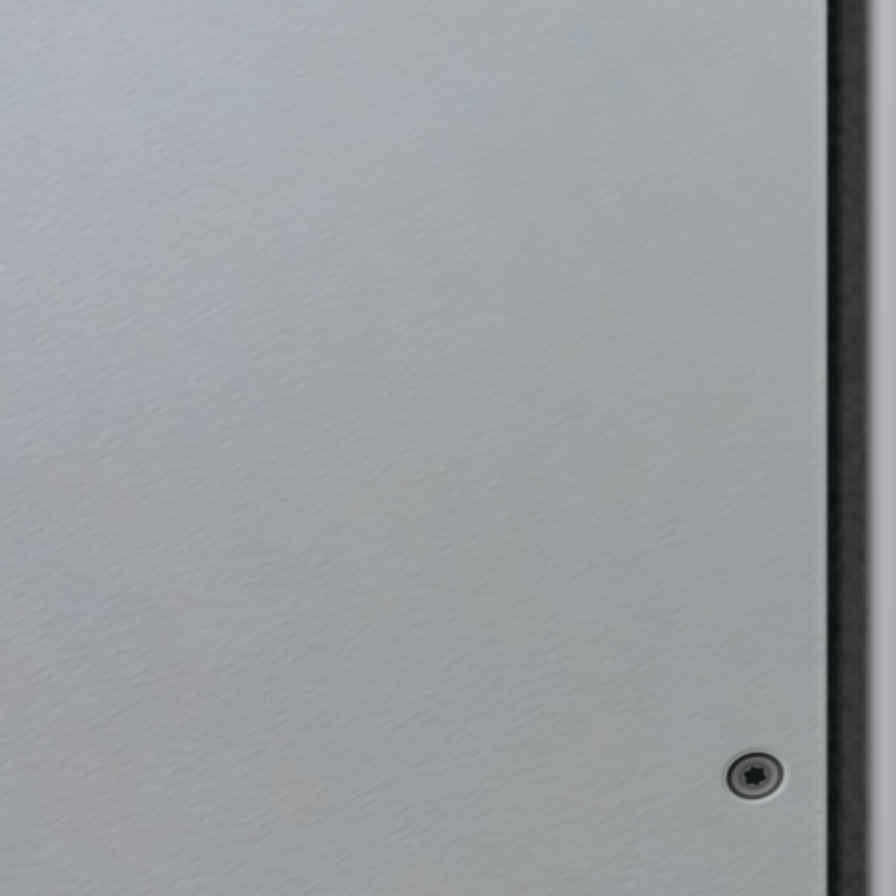
Write a WebGL 2 fragment shader that draws this texture.

```glsl
#version 300 es
precision highp float;
// Brushed grey metal panel with a recessed screw, a dark gap and a pale rail at the right.

uniform vec2 u_resolution;
out vec4 outColor;

// Layout, in canvas units
const float PANEL_EDGE = 0.9225;
const float GAP_CORE = 0.934;
const float RAIL_EDGE = 0.971;
const vec2 SCREW_POS = vec2(0.8425, 0.1340);
const vec2 SCREW_RADII = vec2(0.0335, 0.0270);
const float SCREW_TILT = 0.25;

// Grain
const float GRAIN_TILT = 0.52;
const vec2 GRAIN_SCALE = vec2(75.0, 190.0);
const float GRAIN_DEPTH = 0.036;
const float MOTTLE_DEPTH = 0.018;
const float TINT_DEPTH = 0.016;

// Colours
const vec3 PANEL_TOP_LEFT = vec3(0.685, 0.705, 0.740);
const vec3 PANEL_TOP_RIGHT = vec3(0.640, 0.665, 0.680);
const vec3 PANEL_LOW_LEFT = vec3(0.610, 0.620, 0.637);
const vec3 PANEL_LOW_RIGHT = vec3(0.592, 0.608, 0.612);
const vec3 GAP_BLACK = vec3(0.070, 0.085, 0.090);
const vec3 GAP_GREY = vec3(0.215, 0.210, 0.215);
const vec3 RAIL_SHADE = vec3(0.590, 0.585, 0.600);
const vec3 RAIL_LIGHT = vec3(0.725, 0.720, 0.740);
const vec3 SCREW_DARK = vec3(0.200, 0.210, 0.205);
const vec3 SCREW_MID = vec3(0.430, 0.440, 0.435);
const vec3 SOCKET = vec3(0.080, 0.090, 0.090);

mat2 rotation(float a) {
    float c = cos(a), s = sin(a);
    return mat2(c, -s, s, c);
}

// Integer hash to 0..1
float hash(ivec2 cell) {
    uvec2 q = uvec2(cell) * uvec2(1597u, 3571u);
    uint n = (q.x ^ (q.y << 8)) + 7919u;
    n = (n ^ (n >> 15)) * 73471u;
    n = (n ^ (n >> 13)) * 92821u;
    n ^= n >> 16;
    return float(n & 65535u) / 65535.0;
}

float noise(vec2 p) {
    vec2 f = fract(p);
    ivec2 i = ivec2(floor(p));
    f = f * f * (3.0 - 2.0 * f);
    float low = mix(hash(i), hash(i + ivec2(1, 0)), f.x);
    float high = mix(hash(i + ivec2(0, 1)), hash(i + ivec2(1, 1)), f.x);
    return mix(low, high, f.y);
}

float fbm(vec2 p) {
    float sum = 0.0, weight = 0.5;
    for (int i = 0; i < 4; i++) {
        sum += weight * (noise(p) - 0.5);
        p = rotation(0.6) * p * 2.03 + 17.3;
        weight *= 0.55;
    }
    return sum;
}

// Slanted streaks lit from above, with a few bright nicks
float grain(vec2 uv) {
    vec2 p = rotation(GRAIN_TILT) * uv * GRAIN_SCALE;
    float relief = noise(p) - noise(p + vec2(0.15, 0.7));
    float fine = noise(p * 1.9 + 31.0) - 0.5;
    float nick = smoothstep(0.88, 1.0, noise(p * 0.8 + 57.0));
    return relief * 0.65 + fine * 0.35 + nick * 0.5;
}

vec3 panel(vec2 uv) {
    float across = smoothstep(0.0, 0.75, uv.x);
    float up = smoothstep(0.15, 1.1, uv.y);
    vec3 col = mix(mix(PANEL_LOW_LEFT, PANEL_LOW_RIGHT, across),
                   mix(PANEL_TOP_LEFT, PANEL_TOP_RIGHT, across), up);
    float strength = mix(1.0, 0.5, smoothstep(0.2, 1.0, 0.6 * uv.x + 0.5 * uv.y));
    col += GRAIN_DEPTH * strength * grain(uv);
    col += MOTTLE_DEPTH * fbm(uv * 22.0);
    col += TINT_DEPTH * fbm(uv * 9.0 + 40.0) * vec3(1.0, 0.1, -1.0);
    col += TINT_DEPTH * fbm(uv * 28.0 + 80.0) * vec3(-0.4, 0.3, 0.9);
    return col;
}

vec3 addScrew(vec3 col, vec2 uv) {
    vec2 d = rotation(SCREW_TILT) * (uv - SCREW_POS);
    vec2 q = d / SCREW_RADII;
    float r = length(q);
    float side = dot(q / max(r, 0.001), normalize(vec2(0.5, -0.9)));
    // Lit lip below, soft shade above
    col += exp(-pow((r - 1.08) / 0.10, 2.0)) * (0.10 * side + 0.01);
    vec3 head = mix(SCREW_MID, SCREW_DARK, smoothstep(0.70, 0.86, r));
    head = mix(head, SCREW_DARK, 0.55 * exp(-pow((r - 0.48) / 0.12, 2.0)));
    head += 0.09 * side * smoothstep(0.3, 0.9, r);
    float hole = length(d * vec2(1.0, 1.25)) + 0.0012 * cos(6.0 * atan(d.y, d.x + 1e-6));
    head = mix(SOCKET, head, smoothstep(0.009, 0.015, hole));
    return mix(head, col, smoothstep(0.88, 1.04, r));
}

// Black seam, grey wall, then the rounded rail
vec3 gapAndRail(vec2 uv) {
    vec3 gap = mix(GAP_BLACK, GAP_GREY, smoothstep(GAP_CORE - 0.004, GAP_CORE + 0.012, uv.x));
    gap += 0.07 * fbm(uv * 90.0);
    vec3 rail = mix(RAIL_SHADE, RAIL_LIGHT, smoothstep(RAIL_EDGE, 0.988, uv.x));
    rail -= 0.035 * (1.0 - uv.y) + 0.03 * smoothstep(0.990, 1.0, uv.x);
    return mix(gap, rail, smoothstep(RAIL_EDGE - 0.010, RAIL_EDGE + 0.007, uv.x));
}

void main() {
    vec2 uv = gl_FragCoord.xy / u_resolution;
    vec3 col = addScrew(panel(uv), uv);
    col += 0.025 * exp(-pow((uv.x - PANEL_EDGE + 0.008) / 0.005, 2.0));
    col = mix(col, gapAndRail(uv), smoothstep(PANEL_EDGE - 0.003, PANEL_EDGE + 0.004, uv.x));
    outColor = vec4(clamp(col, 0.0, 1.0), 1.0);
}
```
